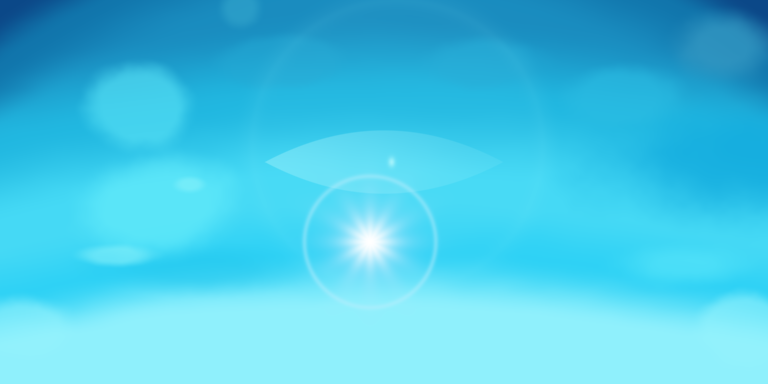
A Shadertoy shader for this background:

```glsl
// A bright sun low in a cyan sky, above a pale curved horizon.
// An arched colour gradient carries noise-warped translucent clouds,
// then a soft sun with a thin ring and a wide faint halo is added.

#define SUN_POS vec2(0.964, 0.370)
#define SUN_RING 0.171
#define HALO_POS vec2(1.035, 0.620)
#define HALO_RADIUS 0.385
#define ARCH 0.12
#define CLOUD_WARP 0.22
#define PALE vec3(0.56, 0.94, 0.99)
#define CYAN vec3(0.27, 0.85, 0.96)
#define AZURE vec3(0.13, 0.72, 0.88)
#define TEAL vec3(0.10, 0.55, 0.75)
#define NAVY vec3(0.04, 0.24, 0.50)

float hash(vec2 cell) {
    cell = fract(cell * vec2(0.1031, 0.1137));
    cell += dot(cell, cell.yx + 33.33);
    return fract((cell.x + cell.y) * cell.x * 17.0);
}

float noise(vec2 p) {
    vec2 cell = floor(p), f = fract(p);
    f = f * f * (3.0 - 2.0 * f);
    float low = mix(hash(cell), hash(cell + vec2(1, 0)), f.x);
    float high = mix(hash(cell + vec2(0, 1)), hash(cell + vec2(1, 1)), f.x);
    return mix(low, high, f.y);
}

float fbm(vec2 p) {
    float sum = 0.0, gain = 0.5;
    for (int i = 0; i < 4; i++) {
        sum += gain * noise(p);
        p = p * 2.03 + 7.1;
        gain *= 0.5;
    }
    return sum;
}

// Coverage of a warped ellipse; softness 1 fades from the centre out.
float cloud(vec2 p, vec2 centre, vec2 radius, float softness) {
    float warp = CLOUD_WARP * (fbm(p * 7.0 + centre * 9.0) - 0.47);
    float k = length((p - centre) / radius) + 2.0 * warp;
    return 1.0 - smoothstep(1.0 - softness, 1.0, k);
}

// Vertical gradient bent downward at both sides.
vec3 sky(vec2 p) {
    float side = p.x - 1.0;
    float ripple = 0.05 * (fbm(p * vec2(2.5, 5.0)) - 0.47);
    float h = p.y + ARCH * side * side + ripple;
    vec3 col = mix(PALE, vec3(0.18, 0.82, 0.96), smoothstep(0.20, 0.35, h));
    col = mix(col, CYAN, smoothstep(0.33, 0.48, h));
    col = mix(col, AZURE, smoothstep(0.54, 0.75, h));
    col = mix(col, TEAL, smoothstep(0.73, 0.97, h));
    float corner = p.y + 0.36 * side * side + ripple - 1.2;
    col = mix(col, vec3(0.05, 0.42, 0.64), 0.7 * smoothstep(-0.18, 0.0, corner));
    return mix(col, NAVY, 0.8 * smoothstep(-0.01, 0.11, corner));
}

vec3 addClouds(vec3 col, vec2 p) {
    // Broad shadows
    col = mix(col, vec3(0.07, 0.67, 0.87), 0.8 * cloud(p, vec2(1.95, 0.57), vec2(0.55, 0.20), 0.9));
    col = mix(col, vec3(0.14, 0.78, 0.93), 0.5 * cloud(p, vec2(0.52, 0.30), vec2(0.36, 0.08), 0.8));
    // Upper veils
    col = mix(col, vec3(0.14, 0.66, 0.83), 0.5 * cloud(p, vec2(0.74, 0.84), vec2(0.20, 0.08), 0.4));
    col = mix(col, vec3(0.14, 0.67, 0.84), 0.6 * cloud(p, vec2(1.27, 0.84), vec2(0.20, 0.08), 0.5));
    col = mix(col, vec3(0.17, 0.74, 0.89), 0.6 * cloud(p, vec2(1.62, 0.75), vec2(0.20, 0.10), 0.5));
    col = mix(col, vec3(0.22, 0.61, 0.77), 0.7 * cloud(p, vec2(1.89, 0.88), vec2(0.18, 0.11), 0.7));
    col = mix(col, vec3(0.20, 0.65, 0.80), 0.6 * cloud(p, vec2(0.625, 0.98), vec2(0.065, 0.06), 0.6));
    // Bright left bank
    col = mix(col, vec3(0.34, 0.88, 0.96), 0.65 * cloud(p, vec2(0.37, 0.72), vec2(0.17, 0.13), 0.45));
    col = mix(col, vec3(0.39, 0.92, 0.98), 0.7 * cloud(p, vec2(0.41, 0.46), vec2(0.27, 0.16), 0.55));
    col = mix(col, vec3(0.52, 0.94, 0.98), 0.6 * cloud(p, vec2(0.30, 0.335), vec2(0.13, 0.035), 0.6));
    col = mix(col, vec3(0.55, 0.95, 0.98), 0.5 * cloud(p, vec2(0.495, 0.52), vec2(0.05, 0.025), 0.7));
    // Low banks at the sides
    col = mix(col, vec3(0.35, 0.90, 0.98), 0.6 * cloud(p, vec2(1.78, 0.31), vec2(0.24, 0.07), 0.8));
    col = mix(col, vec3(0.58, 0.95, 0.99), 0.6 * cloud(p, vec2(0.06, 0.15), vec2(0.15, 0.10), 0.5));
    col = mix(col, vec3(0.58, 0.95, 0.99), 0.6 * cloud(p, vec2(1.94, 0.14), vec2(0.16, 0.11), 0.4));
    // Lens-shaped veil, clearest at its left tip
    vec2 u = (p - vec2(1.0, 0.578)) / vec2(0.315, 0.085);
    float lens = smoothstep(0.0, 0.06, 1.0 - u.x * u.x - abs(u.y));
    return mix(col, vec3(0.62, 0.94, 0.98), lens * mix(0.48, 0.12, 0.5 + 0.5 * u.x));
}

vec3 addSun(vec3 col, vec2 p) {
    // Wide halo
    float haloDist = length(p - HALO_POS) - HALO_RADIUS;
    float halo = 0.04 * smoothstep(0.01, -0.01, haloDist) + 0.05 * exp(-pow(haloDist / 0.025, 2.0));
    col = mix(col, PALE, halo);
    // Disc, rays and ring
    vec2 d = p - SUN_POS;
    float r = length(d);
    float rays = 1.0 + 0.08 * cos(12.0 * atan(d.y, d.x + 1e-5));
    col = mix(col, vec3(0.72, 0.90, 0.99), 0.75 * exp(-pow(r / (0.105 * rays), 2.0)));
    col = mix(col, vec3(1.0), exp(-pow(r / (0.052 * rays), 2.0)));
    col = mix(col, vec3(0.74, 0.93, 0.99), 0.4 * exp(-pow((r - SUN_RING) / 0.007, 2.0)));
    // Small glint above the disc
    float glint = length((p - vec2(1.02, 0.578)) * vec2(1.0, 0.7));
    return mix(col, vec3(0.80, 1.0, 1.0), 0.6 * exp(-pow(glint / 0.009, 2.0)));
}

void mainImage(out vec4 fragColor, in vec2 fragCoord) {
    // Height runs 0 to 1, width 0 to 2
    vec2 p = fragCoord / iResolution.xy * vec2(2.0, 1.0);
    vec3 col = addSun(addClouds(sky(p), p), p);
    fragColor = vec4(col, 1.0);
}
```
